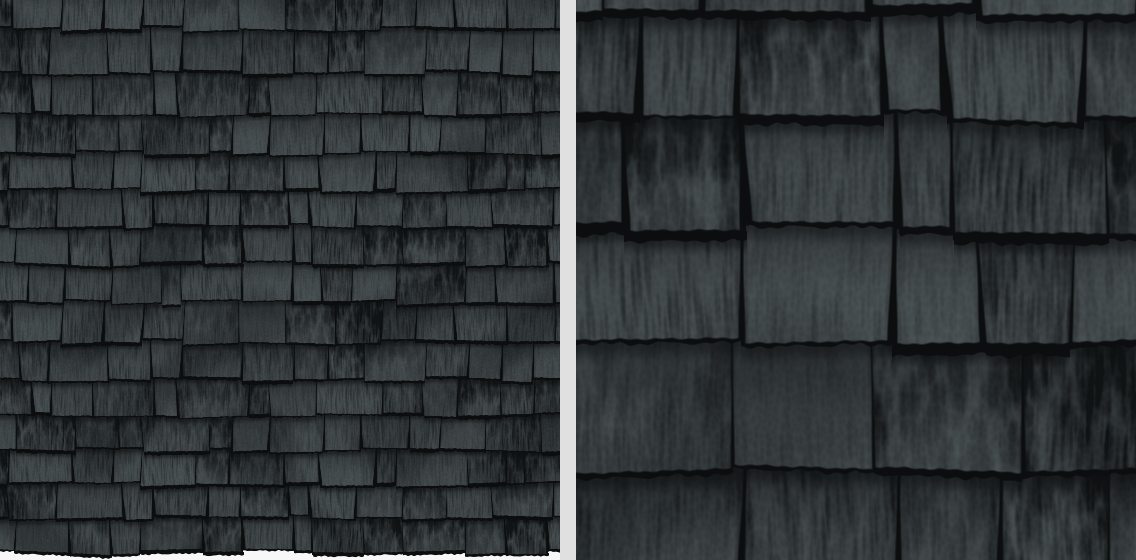
Left, the full canvas; right, a detail of the centre.
A three.js fragment shader for this texture:

```glsl
// Dark weathered wooden roof shingles in fifteen uneven, overlapping courses.
// Courses are painted from the eave upward; each finds its shingle between
// jittered joints, drops a shadow below it, then shades fibres and wear.

varying vec2 vUv;

const int   ROWS = 15;
const float COLUMNS = 13.0;       // shingles across
const float ROW_CYCLE = 8.0;      // courses before a layout returns
const float JITTER = 0.78;        // joint shift, in shingle widths
const float SLANT = 0.15;         // lean of the joints
const float DROP = 0.010;         // uneven hang of the lower edges
const float TILT = 0.10;          // rotation of the lower edges
const float GAP = 0.0042;         // widest half gap between shingles
const float SHADOW_DEPTH = 0.0066;
const float SOFT = 0.0008;        // edge smoothing
const float TAU = 6.28319;

const vec3 WOOD_LIGHT = vec3(0.278, 0.306, 0.316);
const vec3 WOOD_DARK = vec3(0.062, 0.073, 0.077);
const vec3 SHADOW = vec3(0.043, 0.051, 0.054);
const vec3 BACKGROUND = vec3(0.97);

float hash(vec2 c) {
  return fract(sin(dot(c, vec2(127.1, 311.7))) * 43758.5);
}

// Distance to the nearest scattered point
float cellular(vec2 p) {
  vec2 base = floor(p);
  float nearest = 2.0;
  for (int y = -1; y <= 1; y++) {
    for (int x = -1; x <= 1; x++) {
      vec2 c = base + vec2(float(x), float(y));
      vec2 point = c + vec2(hash(c), hash(c + 57.3));
      nearest = min(nearest, distance(p, point));
    }
  }
  return nearest;
}

// Height of a course's lower edge, with uneven spacing
float rowEdge(float row) {
  return 0.015 + 0.0668 * row - 0.026 * sin(TAU * row / 28.0)
       + 0.0007 * row * sin(TAU * (row - 5.8) / 8.2);
}

float jointX(float i, float seed, float rise) {
  float shift = JITTER * (hash(vec2(i, seed)) - 0.5);
  float lean = SLANT * (hash(vec2(i, seed + 31.0)) - 0.5);
  return (i + 0.5 + shift) / COLUMNS + lean * rise;
}

// Long thin dark fibres, leaning a little with each shingle
float fibres(vec2 p, vec2 key) {
  float x = p.x + 0.08 * (hash(key + 41.0) - 0.5) * p.y + 0.0004 * sin(p.y * 70.0 + key.x);
  float coarse = cellular(vec2(x * 150.0, p.y * 13.0) + key * 5.0);
  float fine = cellular(vec2(x * 270.0, p.y * 26.0) + key * 9.0);
  return 0.6 * (1.0 - smoothstep(0.08, 0.42, coarse)) + 0.5 * (1.0 - smoothstep(0.10, 0.50, fine));
}

vec3 woodColor(vec2 p, vec2 key, float up, float side) {
  float wear = hash(key + 11.0);
  float grain = fibres(p, key);
  float grit = cellular(p * vec2(330.0, 230.0) + key * 3.0) - 0.5;
  float patches = cellular(p * vec2(75.0, 22.0) + key * 7.0)
                + 0.5 * cellular(p * vec2(190.0, 65.0) + key);
  float worn = 1.0 - smoothstep(0.30, 1.15, patches);
  float stain = sin(p.x * 13.0 + 2.0 * sin(p.y * 9.0)) * sin(p.y * 15.0 + 1.7 * sin(p.x * 11.0));

  float tone = 0.95 + 0.18 * (hash(key + 3.0) - 0.5);
  tone -= mix(0.12, 0.48, hash(key + 19.0)) * grain;
  tone += 0.17 * grit;
  // Grime gathers on the upper part and beside one joint
  float height = smoothstep(0.004, 0.05, up);
  float besideJoint = 1.0 - smoothstep(0.0, 0.022, side);
  float grime = worn * (0.35 + 0.5 * height + 0.4 * besideJoint);
  tone -= 0.85 * wear * wear * grime;
  tone -= 0.26 * smoothstep(0.15, 0.9, stain);
  tone *= mix(1.0, 0.76, smoothstep(0.025, 0.062, up));
  tone *= mix(0.82, 1.0, smoothstep(0.0, 0.0035, side));
  return mix(WOOD_DARK, WOOD_LIGHT, clamp(tone, 0.0, 1.1));
}

vec3 paintRow(vec3 color, vec2 p, float row) {
  float seed = mod(row, ROW_CYCLE) + 1.0;
  float rise = p.y - rowEdge(row);

  // Joints on either side of this point
  float cell = floor(p.x * COLUMNS);
  float left = -1.0, right = 2.0, id = cell;
  for (int d = -1; d <= 1; d++) {
    float i = cell + float(d);
    float x = jointX(i, seed, rise);
    if (x <= p.x) { left = x; id = i; }
    else right = min(right, x);
  }
  vec2 key = vec2(id, seed);
  float side = min(p.x - left, right - p.x);

  // Tilted lower edge, slightly chipped
  float bottom = DROP * (hash(key + 7.0) - 0.5)
               + TILT * (hash(key + 13.0) - 0.5) * (p.x - 0.5 * (left + right))
               + 0.0003 * sin(p.x * 230.0 + row) + 0.0003 * sin(p.x * 610.0 + row * 3.0);
  float up = rise - bottom;

  // Hard ragged shadow below, with a soft tail over the next course
  float depth = SHADOW_DEPTH * (0.35 + 0.85 * hash(key + 23.0))
              + 0.0006 * sin(p.x * 170.0 + seed) + 0.0005 * sin(p.x * 530.0 + 5.0 * seed);
  float core = smoothstep(-depth - 1.5 * SOFT, -depth + SOFT, up);
  float tail = 0.50 * smoothstep(-0.016, -depth, up) * step(0.5, row);
  color = mix(color, SHADOW, max(core, tail));

  // Shingle face: most gaps are hairlines, a few open wide toward the bottom
  float open = hash(key + 5.0);
  float gap = mix(0.0007, GAP, open * open) * mix(1.0, 0.45, smoothstep(0.0, 0.05, up));
  float face = smoothstep(-SOFT, SOFT, up) * smoothstep(gap - SOFT, gap + SOFT, side);
  return mix(color, woodColor(p, key, up, side - gap), face);
}

void main() {
  vec3 color = BACKGROUND;
  for (int i = 0; i < ROWS; i++) {
    float row = float(i);
    if (vUv.y > rowEdge(row) - 0.03 && vUv.y < rowEdge(row + 1.0) + 0.02)
      color = paintRow(color, vUv, row);
  }
  gl_FragColor = vec4(color, 1.0);
}
```
